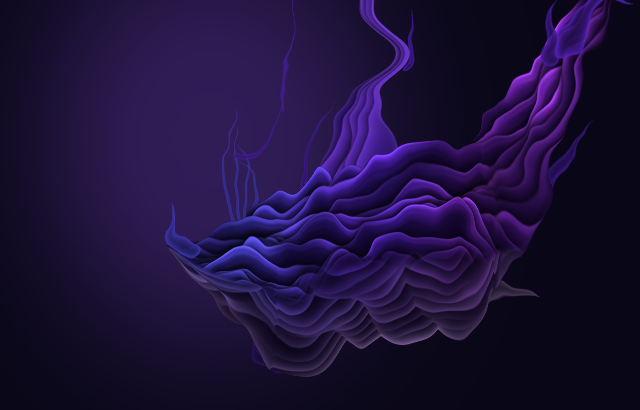
Give the GLSL for this background, as a Shadertoy shader.

```glsl
// Silky violet smoke: a folded ribbon with plume and wisps over a dark indigo haze.
#define FOLDS 22
#define SHELVES 10
#define FOLD_DEPTH .075
#define LOBE_DEPTH .035
#define NIGHT vec3(.036, .026, .09)
#define HAZE vec3(.187, .112, .338)
#define DEEP vec3(.06, .018, .20)
#define BLUE vec3(.34, .31, 1.)
#define VIOLET vec3(.40, .16, .92)
#define ORCHID vec3(.58, .17, .90)
#define ASH vec3(.50, .38, .60)

float hash(vec2 p) {
    vec3 q = fract(p.xyx * vec3(.1031, .1030, .0973));
    q += dot(q, q.yzx + 33.33);
    return fract((q.x + q.y) * q.z);
}

float noise(vec2 p) {
    vec2 i = floor(p), f = fract(p);
    f = f * f * (3. - 2. * f);
    return mix(mix(hash(i), hash(i + vec2(1, 0)), f.x),
               mix(hash(i + vec2(0, 1)), hash(i + vec2(1, 1)), f.x), f.y);
}

vec2 swirl(vec2 p) { return vec2(noise(p), noise(p + 9.)) - .5; }

float bump(float x, float centre, float width) {
    float k = (x - centre) / width;
    return exp(-k * k);
}

// Upper and lower outlines of the ribbon
float topLine(float x) {
    return .26 + .36 * x + .95 * max(x - 1.18, 0.) + .04 * bump(x, 1., .07);
}

float bottomLine(float x) {
    float belly = max(.751 - .9 * x, .16 + .17 * (x - .8));
    return max(belly, .2 + 2.75 * (x - 1.19)) - .03 * bump(x, .735, .07) + .08 * bump(x, 1.21, .05);
}

vec3 tintAt(float x) {
    vec3 tint = mix(BLUE, VIOLET, smoothstep(.55, .92, x));
    return mix(tint, ORCHID, smoothstep(.95, 1.15, x));
}

// Tapered curve from a to c, bent towards b, with a lighter rim
void wisp(inout vec3 col, vec2 p, vec2 a, vec2 b, vec2 c, float width, vec3 tint) {
    float d = 1., px = 1. / iResolution.y;
    vec2 q = a;
    for (int i = 1; i <= 14; i++) {
        float t = float(i) / 14.;
        vec2 r = mix(mix(a, b, t), mix(b, c, t), t), s = r - q;
        float h = clamp(dot(p - q, s) / dot(s, s), 0., 1.);
        d = min(d, length(p - q - s * h) - width * (1. - t + (1. - h) / 14.));
        q = r;
    }
    vec3 shade = tint * mix(.35, 1., exp(min(d, 0.) * 110.));
    col = mix(col, shade, .85 * smoothstep(px, -px, d));
}

// Tall plume made of overlapping veils
void plume(inout vec3 col, vec2 p) {
    float px = 1. / iResolution.y;
    float width = .017 + .075 * smoothstep(.86, .58, p.y);
    float off = p.x - .885 - .1 * bump(p.y, .865, .065) - .03 * (noise(p.yy * 14.) - .5);
    float d = abs(off) - width;
    vec3 shade = vec3(.19, .08, .46);
    for (int i = 0; i < 4; i++) {
        float k = float(i);
        float e = off - width * (k * .5 - 1. + 1.1 * (noise(vec2(p.y * 8. + k, k * 3.)) - .5));
        vec3 veil = mix(vec3(.17, .07, .42), vec3(.42, .20, .82), exp(-max(e, 0.) * 32.));
        shade = mix(shade * (1. - .4 * exp(min(e, 0.) * 90.)), veil, smoothstep(-px, px, e));
    }
    shade += vec3(.12, .09, .17) * exp(min(d, 0.) * 160.);
    col = mix(col, shade, .93 * smoothstep(px, -px, d) * smoothstep(.46, .56, p.y));
}

// Folded sheets above, scalloped shelves below
void ribbon(inout vec3 col, vec2 p) {
    p += .04 * swirl(p * 8.) + .014 * swirl(p * 21.);
    float px = 1. / iResolution.y, hi = topLine(p.x), lo = bottomLine(p.x);
    float slopeHi = (topLine(p.x + .01) - hi) / .01, slopeLo = (bottomLine(p.x + .01) - lo) / .01;
    float thick = max(hi - lo, .001), v = (p.y - lo) / thick, steep = sqrt(1. + slopeLo * slopeLo);
    float along = p.x + .8 * max(p.y - .65, 0.), tail = smoothstep(1.1, 1.35, p.x);
    float spread = 1. + 3. * tail + 1.5 * (1. - smoothstep(.4, .6, p.x));
    float fade = mix(.3 + .3 * tail, 1., smoothstep(.1, .75, v)), above = 0., below = 0.;
    vec3 tint = tintAt(p.x), sheets = DEEP, skirt = DEEP * .4;
    for (int i = 0; i < FOLDS; i++) {
        float k = float(i), t = k / float(FOLDS) * spread;
        float wave = noise(vec2(along * 8. + k * .3, k * .5)) + .5 * noise(vec2(along * 21. + k * .5, k * .9)) - .75;
        float slope = mix(slopeHi, slopeLo, min(t, 1.));
        float d = (mix(hi, lo, t) + min(FOLD_DEPTH, .35 * thick) * wave * 1.3 - p.y) / sqrt(1. + slope * slope);
        float cover = smoothstep(-px, px, d), lit = fade * (.2 + 1.1 * noise(vec2(along * 7. + k * .7, k * 1.4)));
        float silk = .8 + .4 * noise(vec2(along * 9. + k, d * 130.));
        vec3 shade = mix(DEEP * .6, tint, lit * silk * exp(-max(d, 0.) * 34.));
        shade += vec3(.14, .12, .12) * lit * exp(-abs(d) * 200.);
        sheets = mix(sheets * (1. - .55 * exp(min(d, 0.) * 110.)), shade, cover);
        above = max(above, cover);
    }
    for (int i = 0; i < SHELVES; i++) {
        float k = float(i), t = k / float(SHELVES);
        float lobe = abs(sin(along * 18. + 4. * noise(vec2(along * 5., k * .4)) + k * .4));
        float edge = lo + .55 * t * thick - LOBE_DEPTH * lobe * min(1., thick * 3.) * min(steep, 2.);
        float d = (p.y - edge) / steep, cover = smoothstep(-px, px, d);
        float lit = .15 + .95 * noise(vec2(along * 6. + k, k * 2.3));
        vec3 rim = mix(ASH, tint * .65, min(1., t + .5 * tail));
        skirt = mix(skirt, mix(DEEP * .4, rim, lit * exp(-max(d, 0.) * 52.)), cover);
        below = max(below, cover);
    }
    float split = mix(.42, -.3, tail) + .2 * (noise(p * 9.) - .5);
    vec3 body = mix(skirt, sheets, smoothstep(-.08, .08, v - split));
    col = mix(col, body, above * below * smoothstep(0., .02, hi - lo));
}

void mainImage(out vec4 fragColor, in vec2 fragCoord) {
    vec2 p = fragCoord / iResolution.y;
    p.x += .5 * (1.561 - iResolution.x / iResolution.y);
    vec2 g = (p - vec2(.52, .66)) / vec2(.47, .57);
    vec3 col = mix(NIGHT, HAZE, smoothstep(0., 1., exp(-dot(g, g))));
    vec2 q = p + .045 * swirl(p * 13.) + .014 * swirl(p * 31.);
    // Thin filaments rising on the left
    for (int i = 0; i < 4; i++) {
        float k = float(i), r = hash(vec2(k, 7.));
        wisp(col, q, vec2(.61 - .015 * k, .45), vec2(.66 - .05 * k, .57), vec2(.55 + .02 * r, .62 + .04 * k), .005, BLUE * .7);
    }
    wisp(col, q, vec2(.56, .63), vec2(.65, .62), vec2(.71, .77), .006, VIOLET * .7);
    wisp(col, q, vec2(.70, .73), vec2(.73, .85), vec2(.70, 1.01), .004, VIOLET * .75);
    wisp(col, q, vec2(.75, .53), vec2(.73, .66), vec2(.82, .75), .007, VIOLET * .65);
    wisp(col, q, vec2(.99, .84), vec2(1.03, .89), vec2(1.01, .97), .008, VIOLET * .75);
    plume(col, p);
    // Curls beside and below the ribbon
    wisp(col, q, vec2(1.26, .53), vec2(1.36, .52), vec2(1.37, .62), .035, VIOLET * .6);
    wisp(col, q, vec2(1.35, .57), vec2(1.38, .64), vec2(1.45, .71), .014, VIOLET * .6);
    wisp(col, q, vec2(1.14, .29), vec2(1.23, .34), vec2(1.30, .28), .04, ASH * .7);
    wisp(col, q, vec2(.68, .13), vec2(.60, .13), vec2(.61, .19), .025, VIOLET * .45);
    ribbon(col, p);
    wisp(col, q, vec2(.45, .39), vec2(.38, .43), vec2(.43, .51), .017, BLUE * .8);
    wisp(col, q, vec2(1.36, .86), vec2(1.31, .93), vec2(1.36, 1.01), .015, VIOLET * .75);
    wisp(col, q, vec2(1.39, .89), vec2(1.44, 1.), vec2(1.55, 1.), .034, VIOLET * .9);
    fragColor = vec4(col, 1.);
}
```
